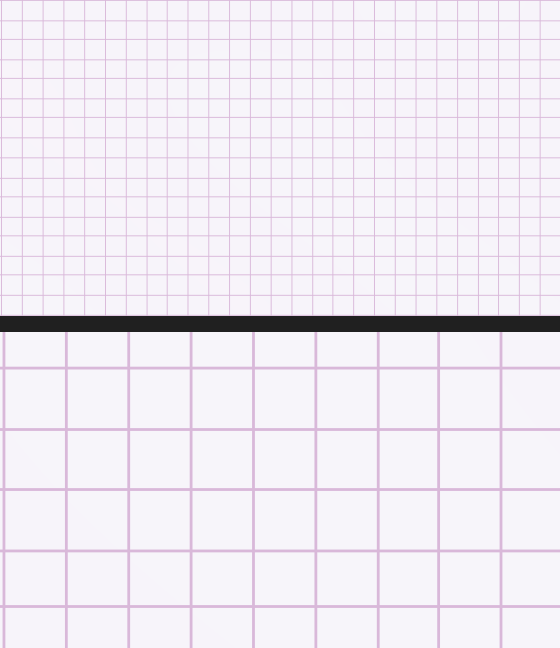
Top, the full canvas; bottom, a detail of the centre.
A Shadertoy shader for this pattern:

```glsl
// Draws a pale lilac graph-paper grid with slightly uneven, repeating line spacing.

// Lengths are fractions of the canvas height.
#define TILE vec2(0.5243, 0.4983)    // block of eight columns by eight rows
#define ORIGIN vec2(0.0048, 0.0012)  // first lines, from the left and top
#define COLUMN_STEP 0.0658
#define ROW_PAIR_STEP 0.1234
#define ROW_STEP 0.0648              // first row of each pair, the taller one
#define LINE_WIDTH 0.00295
#define TINT_AMOUNT 0.003
#define PAPER_COLOR vec3(0.969, 0.958, 0.980)
#define LINE_COLOR vec3(0.850, 0.720, 0.852)

// Signed offset from the nearest repeat of a line.
vec2 wrappedOffset(vec2 p, vec2 linePos) {
    return mod(p - linePos + 0.5 * TILE, TILE) - 0.5 * TILE;
}

// Share of a pixel covered by a line at the given offset, per axis.
vec2 lineCoverage(vec2 offset, float pixel) {
    vec2 low = max(offset - 0.5 * pixel, vec2(-0.5 * LINE_WIDTH));
    vec2 high = min(offset + 0.5 * pixel, vec2(0.5 * LINE_WIDTH));
    return clamp((high - low) / pixel, 0.0, 1.0);
}

// Broad, faint drift in the paper tint.
float paperDrift(vec2 p) {
    return 0.6 * sin(p.x * 3.7 + 1.3 * sin(p.y * 4.1))
         + 0.4 * sin(p.y * 6.3 - p.x * 5.2);
}

void mainImage(out vec4 fragColor, in vec2 fragCoord) {
    float pixel = 1.0 / iResolution.y;
    vec2 p = vec2(fragCoord.x, iResolution.y - fragCoord.y) * pixel;

    // Columns step evenly; rows alternate between tall and short.
    vec2 coverage = vec2(0.0);
    for (int i = 0; i < 8; i++) {
        float column = float(i) * COLUMN_STEP;
        float row = float(i / 2) * ROW_PAIR_STEP + float(i % 2) * ROW_STEP;
        vec2 offset = wrappedOffset(p, ORIGIN + vec2(column, row));
        coverage = max(coverage, lineCoverage(offset, pixel));
    }

    // Crossings share one flat ink layer.
    float ink = 1.0 - (1.0 - coverage.x) * (1.0 - coverage.y);
    vec3 paper = PAPER_COLOR + TINT_AMOUNT * paperDrift(p) * vec3(0.6, -0.8, 0.2);
    fragColor = vec4(mix(paper, LINE_COLOR, ink), 1.0);
}
```
